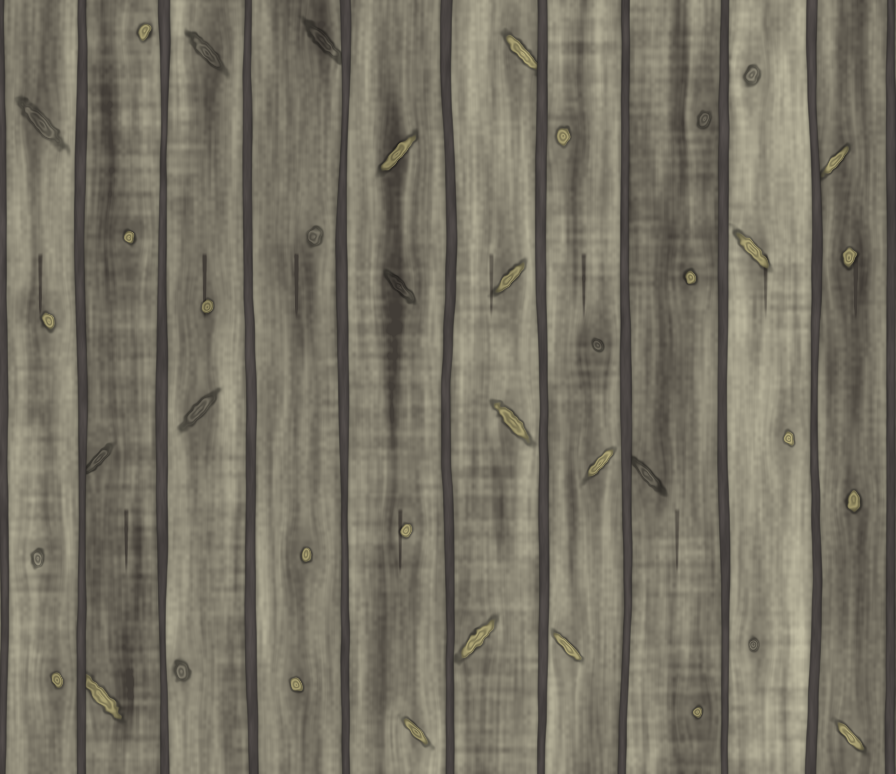
Write a Shadertoy shader that draws this texture.

```glsl
const vec3 GAP_COLOR = vec3(0.29, 0.27, 0.26);
const vec3 DARK_WOOD = vec3(0.26, 0.24, 0.215);
const vec3 PALE_WOOD = vec3(0.76, 0.74, 0.64);
const vec3 STRAW = vec3(0.70, 0.66, 0.45);
const int KNOTS_PER_PLANK = 4;

// Gap positions across the canvas, with one spare beyond each side
const float GAP_X[13] = float[13](-0.09, 0.004, 0.092, 0.182, 0.279, 0.385,
    0.501, 0.603, 0.698, 0.809, 0.908, 0.996, 1.09);
const float PLANK_TONE[12] = float[12](-0.05, 0.0, -0.09, -0.02, 0.0, -0.05,
    0.13, 0.0, -0.06, 0.15, -0.08, -0.05);

float hash(vec2 p) {
    vec3 q = fract(p.xyx * vec3(0.1031, 0.1030, 0.0973));
    q += dot(q, q.yzx + 33.33);
    return fract((q.x + q.y) * q.z);
}

float noise(vec2 p) {
    vec2 cell = floor(p), f = fract(p);
    f = f * f * (3.0 - 2.0 * f);
    return mix(mix(hash(cell), hash(cell + vec2(1, 0)), f.x),
               mix(hash(cell + vec2(0, 1)), hash(cell + vec2(1, 1)), f.x), f.y);
}

float fbm(vec2 p) {
    float sum = 0.0, amp = 0.5;
    for (int i = 0; i < 4; i++) {
        sum += amp * noise(p);
        p = p * 2.03 + 17.1;
        amp *= 0.5;
    }
    return sum / 0.9375;
}

// Wavering gap: x = centre, y = half width
vec2 gapAt(int i, float y) {
    float seed = float(i) * 7.3 + 2.0;
    float sway = noise(vec2(seed, y * 5.0)) - 0.5;
    float ragged = noise(vec2(seed + 40.0, y * 32.0)) - 0.5;
    float halfWidth = 0.0032 + 0.0036 * noise(vec2(seed + 80.0, y * 7.0));
    return vec2(GAP_X[i] + 0.009 * sway + 0.0012 * ragged, halfWidth);
}

mat2 rotation(float a) {
    return mat2(cos(a), sin(a), -sin(a), cos(a));
}

// Thin vertical crack that tapers downward from its top
float crack(vec2 d, float len, float aa) {
    float along = clamp(-d.y / len, 0.0, 1.0);
    float width = mix(0.0026, 0.0006, along);
    float ends = smoothstep(-len, -len * 0.7, d.y) * smoothstep(0.004, -0.002, d.y);
    return ends * smoothstep(width + aa, width * 0.3, abs(d.x));
}

void mainImage(out vec4 fragColor, in vec2 fragCoord) {
    vec2 p = fragCoord / iResolution.x;
    float height = iResolution.y / iResolution.x;
    float aa = 1.0 / iResolution.x;

    // Find the plank and its bounding gaps
    int plank = 0;
    for (int i = 1; i < 12; i++) plank += int(p.x > gapAt(i, p.y).x);
    vec2 left = gapAt(plank, p.y), right = gapAt(plank + 1, p.y);
    float fromLeft = p.x - left.x - left.y;
    float fromRight = right.x - right.y - p.x;
    float inside = min(fromLeft, fromRight);
    float id = float(plank);
    float center = 0.5 * (GAP_X[plank] + GAP_X[plank + 1]);
    float span = GAP_X[plank + 1] - GAP_X[plank];

    // Knots bend the grain and leave halos, faces and rims
    float bend = 0.0, halo = 0.0, face = 0.0, rim = 0.0, rings = 0.0, straw = 0.0;
    for (int k = 0; k < KNOTS_PER_PLANK; k++) {
        vec2 seed = vec2(id * 5.7 + 3.0, float(k) * 9.1 + 4.0);
        float kind = hash(seed + 31.0);
        vec2 spot = vec2(center + (hash(seed) - 0.5) * span * 0.62,
            (float(k) + 0.1 + 0.8 * hash(seed + 11.0)) / float(KNOTS_PER_PLANK) * height);
        vec2 d = p - spot;
        float slanted = step(0.65, kind);
        float lean = mix(hash(seed + 23.0) - 0.5, sign(hash(seed + 5.0) - 0.5) * 0.75, slanted);
        vec2 size = mix(vec2(0.0065, 0.009), vec2(0.0065, 0.027), slanted);
        size *= 0.75 + 0.5 * hash(seed + 47.0);
        vec2 local = rotation(lean) * d / size;
        float r = length(local) + 0.4 * (noise(d * 170.0 + seed) - 0.5);
        float disc = smoothstep(1.08, 0.85, r);
        bend += d.x * exp(-dot(d * vec2(45, 28), d * vec2(45, 28)));
        halo += exp(-dot(d * vec2(55, 20), d * vec2(55, 20))) * (0.4 + 0.6 * noise(p * vec2(130, 20)));
        face = max(face, disc);
        rim = max(rim, exp(-pow((r - 1.05) * 4.5, 2.0)) * (0.45 + 0.55 * noise(d * 90.0 + seed)));
        rings += disc * sin(r * 13.0 + local.x * 2.0);
        straw = max(straw, disc * step(0.42, hash(seed + 61.0)));
    }

    // Weathered tone: broad stains, fibres, heartwood and saw marks
    vec2 g = vec2(p.x - 0.65 * bend + 0.003 * noise(vec2(id, p.y * 9.0)), p.y) + id * vec2(3.1, 7.7);
    float across = (p.x - center) / span;
    float stain = fbm(g * vec2(22, 4)) - 0.5;
    float fibre = fbm(g * vec2(85, 5)) - 0.5;
    float fine = noise(g * vec2(260, 22)) - 0.5;
    float fleck = noise(p * vec2(210, 190)) - 0.5;
    float heart = exp(-pow((across + 0.25 * (noise(vec2(id, p.y * 3.0)) - 0.5)) * 4.2, 2.0));
    float sawn = smoothstep(0.4, 0.7, noise(g * vec2(14, 5) + 9.0));
    float sawMark = noise(vec2(g.x * 14.0, p.y * 150.0)) - 0.5;
    float sunlit = smoothstep(0.3, 0.8, p.y / height);
    float tone = 0.56 + PLANK_TONE[plank] * mix(0.55, 1.25, sunlit);
    tone += 0.62 * stain + 0.48 * fibre + 0.17 * fine + 0.12 * fleck + 0.2 * sawn * sawMark;
    tone -= heart * (0.07 + 0.24 * smoothstep(0.4, 0.75, noise(g * vec2(50, 6))));
    tone += 0.16 * exp(-max(fromLeft, 0.0) * 130.0) * smoothstep(0.3, 0.7, noise(vec2(id * 3.0, p.y * 4.0)));
    tone -= 0.2 * min(halo, 1.2);
    float crackTop = height * (hash(vec2(id, 71.0)) < 0.5 ? 0.67 : 0.34);
    tone -= 0.4 * crack(p - vec2(center + 0.004 * sin(id * 4.0), crackTop), 0.075, aa);

    // Wood colour, knots, and shaded board edges
    vec3 wood = mix(DARK_WOOD, PALE_WOOD, clamp(tone, 0.0, 1.0));
    vec3 knot = mix(wood * 0.86, STRAW * (0.9 + 0.3 * fibre), straw * 0.75) * (1.0 + 0.13 * rings);
    wood = mix(wood, knot, face);
    wood *= 1.0 - 0.48 * rim;
    wood *= 1.0 - 0.28 * exp(-max(inside, 0.0) * 420.0);

    // Dark gap with a soft shadow along its sides
    vec3 gap = GAP_COLOR * (0.82 + 0.4 * fbm(p * vec2(180, 28)));
    gap *= 1.0 - 0.4 * exp(min(inside, 0.0) * 800.0);
    fragColor = vec4(mix(gap, wood, smoothstep(-aa, aa, inside)), 1.0);
}
```
